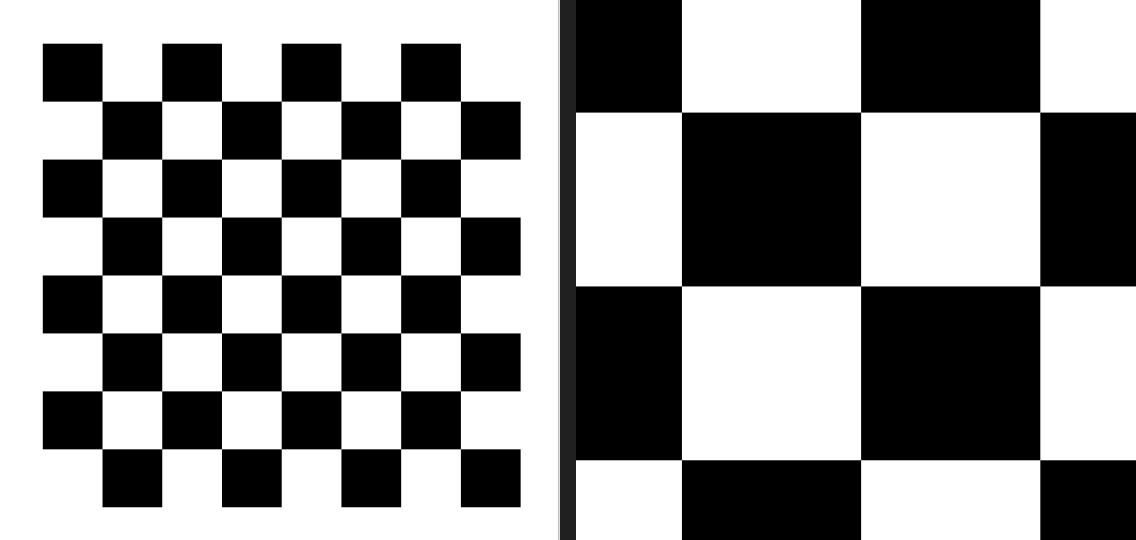
Left, the full canvas; right, a detail of the centre.
Reproduce this pattern procedurally as a Shadertoy shader.

```glsl
// An eight by eight black and white checkerboard on a white sheet, with a
// thin grey rule along the right side. The checks are the product of two
// square waves, one per axis, each softened over the width of one pixel.

#define CELLS      8.0
#define BOARD_MIN  vec2(0.0764, 0.0606)
#define BOARD_MAX  vec2(0.9297, 0.9191)
#define PAPER      vec3(1.0)
#define INK        vec3(0.0)
#define RULE_GREY  vec3(0.74, 0.74, 0.75)
#define RULE_X     0.9977
#define RULE_WIDTH 0.0027

// Square wave per axis: +1 in even cells, -1 in odd cells.
vec2 squareWave(vec2 cell, vec2 pixel) {
    vec2 edgeDistance = 0.5 - abs(mod(cell + 0.5, 2.0) - 1.0);
    return clamp(2.0 * edgeDistance / pixel, -1.0, 1.0);
}

// Coverage of the band of given half width around zero.
vec2 bandCoverage(vec2 offset, vec2 halfWidth, vec2 pixel) {
    vec2 low = max(offset - 0.5 * pixel, -halfWidth);
    vec2 high = min(offset + 0.5 * pixel, halfWidth);
    return clamp((high - low) / pixel, 0.0, 1.0);
}

void mainImage(out vec4 fragColor, in vec2 fragCoord) {
    vec2 uv = fragCoord / iResolution.xy;
    vec2 pixel = 1.0 / iResolution.xy;

    // Board coordinates, one unit per cell
    vec2 cellScale = CELLS / (BOARD_MAX - BOARD_MIN);
    vec2 cell = (uv - BOARD_MIN) * cellScale;
    vec2 cellPixel = pixel * cellScale;

    // Checks; clamping keeps the outer border free of wave edges
    vec2 wave = squareWave(clamp(cell, 0.5, CELLS - 0.5), cellPixel);
    float check = 0.5 - 0.5 * wave.x * wave.y;
    vec2 inside = bandCoverage(cell - 0.5 * CELLS, vec2(0.5 * CELLS), cellPixel);
    vec3 color = mix(PAPER, INK, check * inside.x * inside.y);

    // Rule at the right side
    float rule = bandCoverage(vec2(uv.x - RULE_X), vec2(0.5 * RULE_WIDTH), pixel).x;
    color = mix(color, RULE_GREY, rule);

    fragColor = vec4(color, 1.0);
}
```
